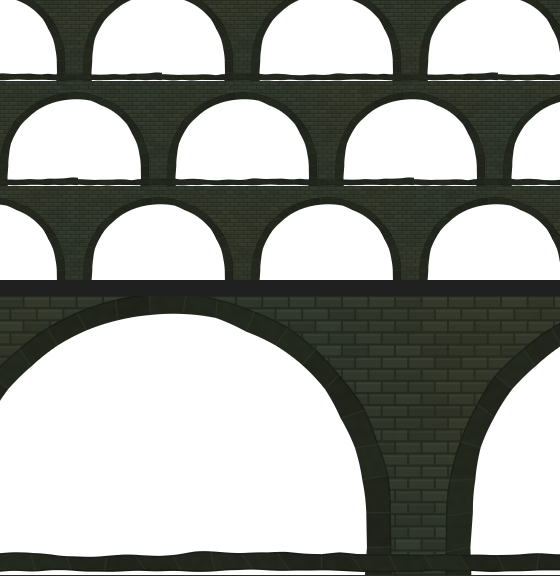
Top, the full canvas; bottom, a detail of the centre.
Give the GLSL for this pattern, as a Shadertoy shader.

```glsl
// Tiers of round stone arches in a dark brick wall, each tier shifted half a bay.
// Every tier is one cell: bricks, then a ring of voussoirs around a white opening,
// then a worn ledge. Hashes vary the stones; gradient noise wears and tints them.

const float PI = 3.14159265;
const vec2 BAY = vec2(0.6, 0.375);       // arch spacing and tier height
const float TIER_BASE = 0.335;           // bottom of the middle tier
const float ARCH_X = 0.265;              // centre of the first arch
const float SPRING = 0.074;              // height where the curve begins
const float RADIUS = 0.237;
const vec3 OPENING = vec3(1.0);
const vec3 BRICK = vec3(0.19, 0.212, 0.163);
const vec3 MORTAR = vec3(0.142, 0.16, 0.12);
const vec3 STONE = vec3(0.13, 0.147, 0.11);
const vec3 JOINT = vec3(0.185, 0.202, 0.158);

float hash(vec2 p) {
    vec3 q = fract(vec3(p.xyx) * 0.1031);
    q += dot(q, q.yzx + 33.33);
    return fract((q.x + q.y) * q.z);
}

vec2 gradient(vec2 cell) {
    float a = 2.0 * PI * hash(cell);
    return vec2(cos(a), sin(a));
}

// Gradient noise, about -0.7 to 0.7
float noise(vec2 p) {
    vec2 i = floor(p), f = p - i;
    vec2 w = f * f * f * (f * (f * 6.0 - 15.0) + 10.0);
    vec2 e = vec2(1.0, 0.0);
    float low = mix(dot(gradient(i), f), dot(gradient(i + e), f - e), w.x);
    float high = mix(dot(gradient(i + e.yx), f - e.yx), dot(gradient(i + 1.0), f - 1.0), w.x);
    return mix(low, high, w.y);
}

// Antialiased coverage of the region where d is negative
float cover(float d, float px) {
    return clamp(0.5 - d / px, 0.0, 1.0);
}

// Running bond with a lit upper edge on each brick
vec3 brickWall(vec2 p, vec2 size, float px) {
    float course = floor(p.y / size.y);
    vec2 g = p / size + vec2(0.5 * mod(course, 2.0), 0.0);
    vec2 id = floor(g);
    vec2 f = (g - id) * size;
    vec2 edge = min(f, size - f);
    float shade = 1.0 + 0.13 * (hash(id + 7.0) - 0.5);
    vec3 col = BRICK * shade;
    float lit = cover(abs(size.y - f.y - 0.0034) - 0.0008, px);
    col += 0.03 * lit;
    float seam = cover(min(edge.x, edge.y) - 0.0012, px);
    return mix(col, MORTAR, seam);
}

// Dark block: s runs along the course in stones, gap is the distance to a joint
vec3 stoneBlock(float s, float gap, float seed, vec2 p, float px) {
    float shade = 1.0 + 0.16 * (hash(vec2(floor(s), seed)) - 0.5);
    vec3 col = STONE * shade * (1.0 + 0.1 * noise(p * 90.0));
    return mix(col, JOINT, 0.65 * cover(gap - 0.0008, px));
}

// Uneven outline: straight facets between random vertices
float facets(float s, float seed) {
    float i = floor(s);
    return mix(hash(vec2(i, seed)), hash(vec2(i + 1.0, seed)), s - i) - 0.5;
}

vec3 arch(vec3 wall, vec2 q, float px) {
    float midRadius = RADIUS + 0.015;
    float stoneLength = PI * midRadius / 19.0;
    float r = length(vec2(q.x, max(q.y, 0.0)));
    float along = q.y > 0.0 ? atan(q.y, q.x) * midRadius
                : q.x > 0.0 ? q.y : PI * midRadius - q.y;
    float s = along / stoneLength + 40.0;
    float inner = r - RADIUS - 0.004 * facets(s, 3.0);
    float thickness = 0.031 - 0.006 * max(q.y, 0.0) / RADIUS;
    float outer = r - RADIUS - thickness - 0.003 * facets(s, 9.0);

    float skewed = s + inner * 9.0 * (hash(vec2(floor(s + 0.5), 5.0)) - 0.5);
    float f = fract(skewed);
    vec3 ring = stoneBlock(skewed, min(f, 1.0 - f) * stoneLength, 11.0, q, px);
    ring *= 1.0 - 0.2 * cover(abs(outer) - 0.002, px);
    vec3 col = mix(wall, ring, cover(outer, px));
    return mix(col, OPENING, cover(inner, px));
}

// Worn ledge; its outline spans two bays and breaks in a step at the seam
vec3 ledge(vec3 behind, vec2 p, float px) {
    float span = 2.0 * BAY.x;
    float t = fract((p.x - 0.278) / span);
    float x = t * span;
    float s = t * 28.0;
    float wear = 0.005 * noise(vec2(x * 17.0, 2.5)) + 0.0025 * facets(s * 2.0, 21.0);
    float top = 0.0245 + wear + 0.006 * smoothstep(0.8, 1.0, t);
    float bottom = 0.004 + 0.003 * noise(vec2(x * 24.0, 8.5));

    float lean = hash(vec2(floor(s + 0.5), 15.0)) - 0.3;
    float skewed = s + lean * (p.y - 0.012) * 26.0;
    float f = fract(skewed);
    vec3 col = stoneBlock(skewed, min(f, 1.0 - f) * span / 28.0, 17.0, p, px);
    col *= 1.0 - 0.2 * cover(min(abs(p.y - top), abs(p.y - bottom)) - 0.002, px);
    return mix(behind, col, cover(max(p.y - top, bottom - p.y), px));
}

void mainImage(out vec4 fragColor, in vec2 fragCoord) {
    float px = 1.0 / iResolution.y;
    vec2 p = fragCoord * px;
    float tier = floor((p.y - TIER_BASE) / BAY.y);
    vec2 local = p - vec2(0.5 * BAY.x * mod(tier, 2.0), TIER_BASE + tier * BAY.y);
    float archX = mod(local.x - ARCH_X + 0.5 * BAY.x, BAY.x) - 0.5 * BAY.x;

    vec3 col = brickWall(local, BAY / vec2(19.0, 26.0), px);
    col += vec3(0.02, 0.004, -0.012) * noise(p * 3.5);
    col = arch(col, vec2(archX, local.y - SPRING), px);
    col = ledge(col, local, px);
    fragColor = vec4(col, 1.0);
}
```
